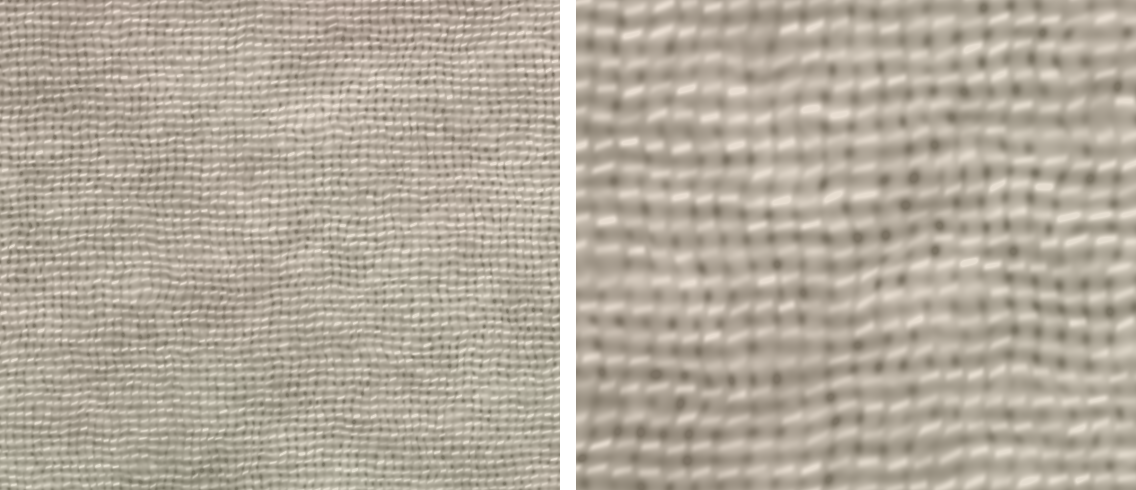
Left: the whole. Right: its middle third, enlarged.
A WebGL 1 fragment shader for this texture:

```glsl
precision highp float;
// Plain-woven linen: slanted weft beads catch light along each row, and
// dark pores sit between the warp threads. Gaussian spots on a warped grid
// build the weave; hashed noise varies each stitch, the folds and the tint.

uniform vec2 u_resolution;

const vec2 THREADS = vec2(64.0, 54.0);       // repeats across and down
const vec3 SHADE_COLOR = vec3(0.485, 0.453, 0.393);
const vec3 LIGHT_COLOR = vec3(0.905, 0.867, 0.817);
const vec3 WARM_TINT = vec3(0.025, -0.004, 0.010);
const float BASE_TONE = 0.485;
const float ROW_RISE = 0.018;                // rows climb to the right
const float ROW_WOBBLE = 1.3;                // in thread widths
const float COLUMN_WOBBLE = 1.2;
const float STITCH_SLIP = 0.55;              // sideways drift between rows
const float BEAD_HEIGHT = 0.17;              // in thread widths
const float BEAD_SLANT = 0.28;
const float BEAD_LIGHT = 0.37;
const vec2 PORE_SIZE = vec2(0.21, 0.27);     // in thread widths
const float PORE_DEPTH = 0.38;
const float ROW_CONTRAST = 0.12;
const float COLUMN_CONTRAST = 0.02;
const float FOLD_CONTRAST = 0.34;
const float PATCH_CONTRAST = 0.13;
const float FIBER_CONTRAST = 0.20;
const float TAU = 6.283185;

float hash(vec2 p) {
  vec3 q = fract(vec3(p.xyx) * 0.1031);
  q += dot(q, q.yzx + 33.33);
  return fract((q.x + q.y) * q.z);
}

float noise(vec2 p) {
  vec2 i = floor(p);
  vec2 f = fract(p);
  f = f * f * (3.0 - 2.0 * f);
  return mix(mix(hash(i), hash(i + vec2(1.0, 0.0)), f.x),
             mix(hash(i + vec2(0.0, 1.0)), hash(i + vec2(1.0)), f.x), f.y);
}

float fbm(vec2 p) {
  float sum = 0.0;
  float weight = 0.5;
  for (int i = 0; i < 3; i++) {
    sum += weight * noise(p);
    p = p * 2.03 + 17.3;
    weight *= 0.5;
  }
  return sum / 0.875;
}

// Hand-woven drift of both thread directions
vec2 weaveCoords(vec2 uv) {
  vec2 g = THREADS * vec2(uv.x, uv.y - ROW_RISE * uv.x) + 100.0;
  g.y += ROW_WOBBLE * (fbm(uv * vec2(5.0, 4.0) + 3.0) - 0.5);
  g.x += COLUMN_WOBBLE * (fbm(uv * vec2(6.0, 9.0) + 41.0) - 0.5);
  g += 0.35 * (vec2(noise(g * 0.6 + 7.0), noise(g * 0.6 + 61.0)) - 0.5);
  return g;
}

// Each row of stitches slips along its own length
float slip(float x, float row) {
  return STITCH_SLIP * (noise(vec2(x * 0.2, row * 5.0)) - 0.5);
}

// Lit crest of one weft stitch; alternate stitches lie slightly higher
float weftBead(vec2 g) {
  g.x += slip(g.x, floor(g.y));
  vec2 id = floor(g);
  vec2 f = fract(g) - 0.5;
  float over = mod(id.x + id.y, 2.0);
  float shine = 0.2 + 0.65 * hash(id) + 0.2 * over;
  shine *= 0.55 + 0.9 * noise(vec2(g.x * 0.3, id.y * 7.0));
  float shift = 0.16 * (hash(id + 19.0) - 0.5);
  float y = (f.y - shift - BEAD_SLANT * f.x) / BEAD_HEIGHT;
  float ends = 1.0 - smoothstep(0.22, 0.5, abs(f.x));
  return shine * ends * exp(-y * y);
}

// Gap where neighbouring threads meet
float pore(vec2 g) {
  vec2 p = g + 0.5;
  p.x += slip(g.x, floor(p.y) + 31.0);
  vec2 id = floor(p);
  vec2 d = (fract(p) - 0.5) / PORE_SIZE;
  return (0.1 + 1.15 * hash(id + 53.0)) * exp(-dot(d, d));
}

void main() {
  vec2 uv = gl_FragCoord.xy / u_resolution;
  vec2 g = weaveCoords(uv);

  // Open weave shows more pores toward the upper right
  float openness = 0.55 + 0.35 * uv.y + 0.15 * uv.x
                 + 0.8 * (noise(uv * vec2(7.0, 6.0) + 29.0) - 0.5);
  float tone = BASE_TONE;
  tone -= ROW_CONTRAST * cos(TAU * g.y);
  tone -= COLUMN_CONTRAST * cos(TAU * g.x);
  tone += BEAD_LIGHT * weftBead(g);
  tone -= PORE_DEPTH * openness * pore(g);

  // Uneven yarn and fine fibres
  tone += FIBER_CONTRAST * (noise(g * vec2(0.8, 1.3) + 11.0) - 0.5);
  tone += 0.6 * FIBER_CONTRAST * (noise(g * vec2(2.2, 2.8)) - 0.5);

  // Soft folds, worn patches and shading of the cloth
  vec2 foldCoords = vec2(uv.x + 0.5 * uv.y, uv.y - 0.45 * uv.x);
  tone += FOLD_CONTRAST * (fbm(foldCoords * vec2(3.0, 6.0) + 5.0) - 0.5);
  tone += PATCH_CONTRAST * (noise(uv * vec2(13.0, 17.0) + 83.0) - 0.5);
  vec2 hollow = (uv - vec2(0.07, 0.81)) / vec2(0.16, 0.07);
  vec2 glow = (uv - vec2(0.46, 0.80)) / vec2(0.18, 0.16);
  tone += 0.07 * exp(-dot(glow, glow)) - 0.12 * exp(-dot(hollow, hollow));
  tone -= 0.08 * (1.0 - smoothstep(0.0, 0.45, length(uv)));

  vec3 color = mix(SHADE_COLOR, LIGHT_COLOR, clamp(tone, 0.0, 1.0));
  float warmth = fbm(uv * 5.0 + 77.0) + uv.y - 1.0;
  gl_FragColor = vec4(color + WARM_TINT * warmth, 1.0);
}
```
